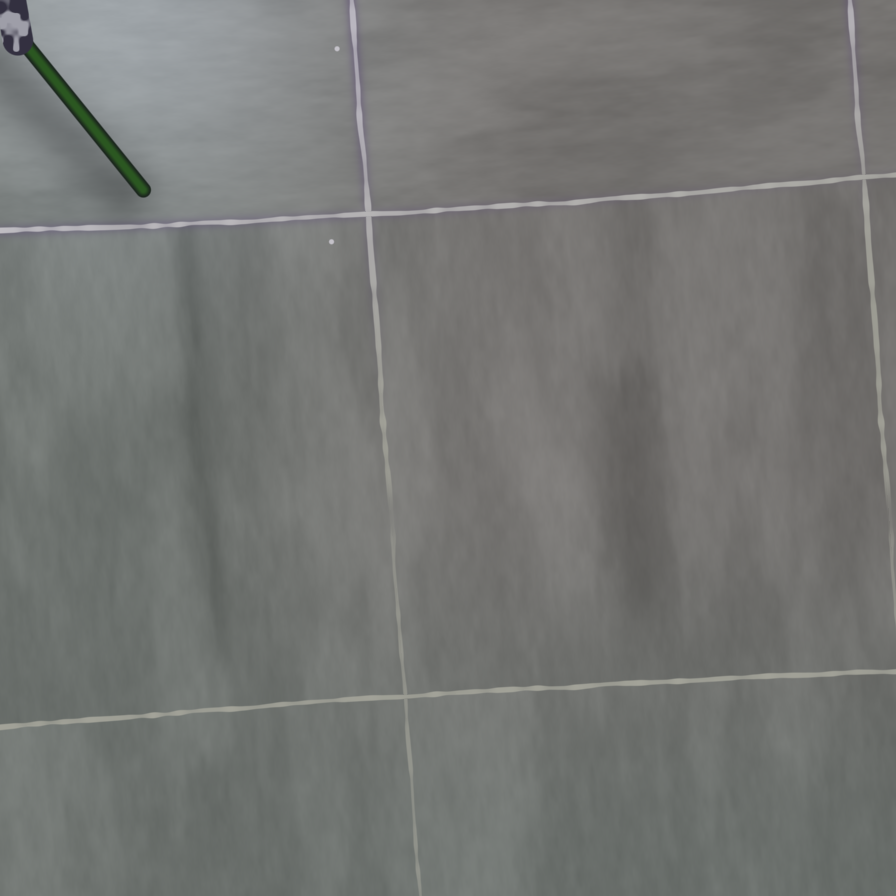
Reproduce this texture procedurally as a WebGL 1 fragment shader.

```glsl
precision highp float;
// Large grey stone floor tiles seen slightly askew, with worn pale grout.
// A skewed, bowed grid places the joints; stretched noise stains each tile,
// then a soft window glare, a green rod and its shadow lie over the top left.

uniform vec2 u_resolution;

// Grid: position of one joint crossing, tile size and perspective
const vec2 GRID_ORIGIN = vec2(0.469, 0.1875);
const vec2 TILE_SIZE = vec2(0.556, 0.5545);
const vec2 GRID_SKEW = vec2(-0.077, 0.063);
const float JOINT_BOW = 0.03;

// Joints
const float GROUT_HALF_WIDTH = 0.0027;
const float GROUT_WOBBLE = 0.0022;
const float WORN_HEIGHT = 0.425;
const vec3 GROUT_WHITE = vec3(0.77, 0.76, 0.79);
const vec3 GROUT_GREY = vec3(0.64, 0.64, 0.60);
const vec3 FRINGE_VIOLET = vec3(0.37, 0.31, 0.46);

// Stone
const vec3 STONE_COOL = vec3(0.440, 0.459, 0.445);
const vec3 STONE_WARM = vec3(0.465, 0.456, 0.447);
const float STAIN_DEPTH = 0.050;
const float BAND_DEPTH = 0.060;
const vec3 GLARE = vec3(0.165, 0.170, 0.200);

// Rod
const vec2 ROD_TOP = vec2(0.025, 0.955);
const vec2 ROD_TIP = vec2(0.160, 0.788);
const float ROD_RADIUS = 0.0085;
const vec3 ROD_GREEN = vec3(0.17, 0.34, 0.13);
const vec3 ROD_DARK = vec3(0.10, 0.14, 0.11);
const vec3 FITTING_DARK = vec3(0.20, 0.19, 0.25);
const vec3 FITTING_LIGHT = vec3(0.62, 0.62, 0.66);

float hash(vec2 p) {
  vec3 q = fract(p.xyx * vec3(0.1031, 0.1030, 0.0973));
  q += dot(q, q.yzx + 33.33);
  return fract((q.x + q.y) * q.z);
}

float noise(vec2 p) {
  vec2 i = floor(p), f = fract(p);
  f = f * f * (3.0 - 2.0 * f);
  return mix(mix(hash(i), hash(i + vec2(1.0, 0.0)), f.x),
             mix(hash(i + vec2(0.0, 1.0)), hash(i + 1.0), f.x), f.y);
}

float fbm(vec2 p) {
  float sum = 0.0, amp = 0.533;
  for (int i = 0; i < 4; i++) {
    sum += amp * noise(p);
    p = p * 2.03 + 17.3;
    amp *= 0.5;
  }
  return sum;
}

float spot(vec2 p, vec2 centre, vec2 size) {
  vec2 d = (p - centre) / size;
  return exp(-dot(d, d));
}

float segment(vec2 p, vec2 a, vec2 b) {
  vec2 ab = b - a;
  return length(p - a - ab * clamp(dot(p - a, ab) / dot(ab, ab), 0.0, 1.0));
}

vec2 tileCoords(vec2 p) {
  float rise = (p.y - GRID_ORIGIN.y) / TILE_SIZE.y;
  float bow = JOINT_BOW * p.x * (1.0 - p.x) * (1.0 - 2.0 * rise);
  return (p - GRID_ORIGIN - GRID_SKEW * p.yx - vec2(0.0, bow)) / TILE_SIZE;
}

vec3 stone(vec2 p, vec2 grid) {
  vec2 tile = floor(grid), local = fract(grid);
  vec2 seed = tile * 23.7 + 60.0;
  // Upper tiles are brushed sideways, the others up and down
  vec2 grain = tile.y > 0.5 ? vec2(0.45, 1.3) : vec2(1.3, 0.5);
  float blotch = fbm(local * 5.0 * grain + seed);
  float streak = fbm(local * vec2(14.0, 14.0) * grain * grain + seed + 9.0);
  float fine = fbm(local * 55.0 * grain + seed);
  float stain = smoothstep(0.40, 0.62, blotch * 0.65 + streak * 0.35);
  // Long dark band through the tiles of the middle row
  float across = local.x - 0.50 + 0.13 * tile.x + 0.07 * (blotch - 0.5);
  float band = exp(-pow(across / (0.065 + 0.03 * tile.x), 2.0));
  band *= (1.0 - step(0.5, abs(tile.y))) * smoothstep(0.0, 0.25, local.y);
  float tone = STAIN_DEPTH * (0.5 - stain) - BAND_DEPTH * band * (0.4 + streak);
  tone += 0.05 * (streak - 0.5) + 0.035 * (fine - 0.5);
  tone += 0.015 * (hash(seed) - 0.5);
  tone += 0.03 * spot(p, vec2(0.56, 0.55), vec2(0.2, 0.3)) - 0.02 * p.x;
  return mix(STONE_COOL, STONE_WARM, smoothstep(0.1, 0.6, p.x) * smoothstep(0.0, 0.5, p.y)) + tone;
}

void main() {
  vec2 p = gl_FragCoord.xy / u_resolution;
  float px = 1.0 / min(u_resolution.x, u_resolution.y);
  vec2 grid = tileCoords(p);
  vec3 color = stone(p, grid);
  color += GLARE * spot(p, vec2(0.14, 1.0), vec2(0.24, 0.25));

  // Grout: x is the upright joints, y the level ones
  vec2 wobble = vec2(noise(vec2(p.y * 22.0, 3.0)), noise(vec2(p.x * 22.0, 8.0))) - 0.5;
  vec2 joint = abs(fract(grid + 0.5) - 0.5) * TILE_SIZE;
  vec2 side = (fract(grid + 0.5) - 0.5) * TILE_SIZE + GROUT_WOBBLE * wobble;
  vec2 chips = vec2(noise(vec2(p.y * 70.0, 5.0)), noise(vec2(p.x * 70.0, 1.0)));
  vec2 halfWidth = GROUT_HALF_WIDTH * (0.65 + 0.6 * chips);
  halfWidth.x *= mix(0.75, 1.1, smoothstep(0.3, 0.5, p.y));
  vec2 cover = 1.0 - smoothstep(halfWidth - px, halfWidth + px, abs(side));
  cover *= 0.75 + 0.25 * chips;
  cover.x *= mix(0.65, 0.9, smoothstep(0.4, 0.5, p.y));
  cover.x *= 1.0 - 0.8 * exp(-pow((p.y - WORN_HEIGHT) / 0.03, 2.0));
  float glow = smoothstep(0.5, 1.0, p.y + 0.3 * (0.5 - p.x));
  float fringe = exp(-pow(min(joint.x, joint.y) / 0.007, 2.0));
  color = mix(color, FRINGE_VIOLET, 0.5 * fringe * glow);
  color = mix(color, mix(GROUT_GREY, GROUT_WHITE, glow), max(cover.x, cover.y));

  // Rare pale specks
  vec2 cell = floor(p * 9.0);
  vec2 speck = fract(p * 9.0) - 0.2 - 0.6 * vec2(hash(cell + 4.0), hash(cell + 31.0));
  float fleck = 1.0 - smoothstep(0.015, 0.015 + 18.0 * px, length(speck));
  color = mix(color, GROUT_WHITE, fleck * step(0.95, hash(cell + 70.0)));

  // Rod with its soft shadow and a worn fitting at the corner
  float shadow = segment(p, ROD_TOP - vec2(0.03, 0.03), ROD_TIP - vec2(0.025, 0.0));
  color *= 1.0 - 0.24 * exp(-pow(shadow / 0.035, 2.0));
  float rod = segment(p, ROD_TOP, ROD_TIP);
  vec3 rodColor = mix(ROD_GREEN, ROD_DARK, smoothstep(0.2, 1.0, rod / ROD_RADIUS));
  color = mix(color, rodColor, 1.0 - smoothstep(-px, px, rod - ROD_RADIUS));
  float fitting = segment(p, vec2(0.012, 1.0), vec2(0.02, 0.955)) - 0.017;
  vec3 metal = mix(FITTING_DARK, FITTING_LIGHT, smoothstep(0.5, 0.75, noise(p * 110.0)));
  color = mix(color, metal, 1.0 - smoothstep(-px, px, fitting));

  gl_FragColor = vec4(color, 1.0);
}
```
